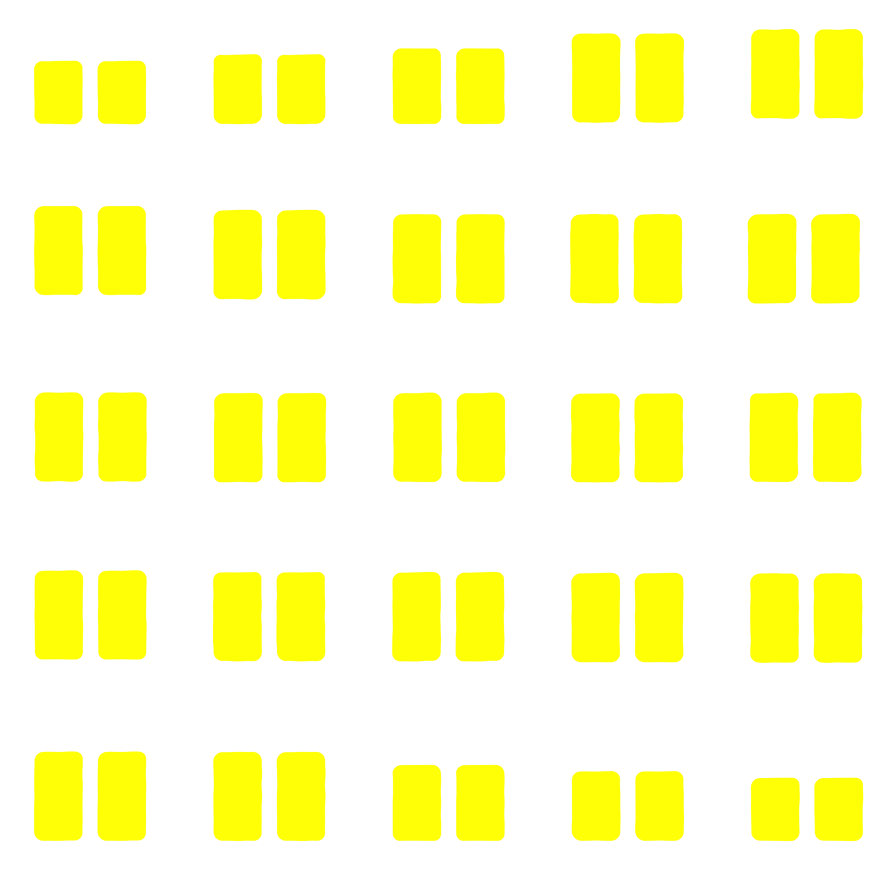
This pattern is drawn by a WebGL 2 fragment shader. Its source:

```glsl
#version 300 es
precision highp float;
// A five by five grid of paired upright yellow bars on white.
// Each cell sets the height and lift of its pair; rounded-box distances
// with slight edge noise give hand-cut outlines.

uniform vec2 u_resolution;
out vec4 fragColor;

const float GRID = 5.0;
const vec3 PAPER = vec3(1.0);
const vec3 YELLOW = vec3(1.0, 1.0, 0.02);

// All lengths are in cell units.
const float PAIR_CENTER = 0.5036;
const float BAR_OFFSET = 0.177;
const float BAR_HALF_WIDTH = 0.1345;
const float FULL_HEIGHT = 0.496;
const float SHORT_HEIGHT = 0.352;
const float HEIGHT_STEP = 0.035;
const float BASELINE = 0.308;

float hash(vec2 p) {
    vec3 q = fract(vec3(p.xyx) * 0.1031);
    q += dot(q, q.yzx + 33.33);
    return fract((q.x + q.y) * q.z);
}

float valueNoise(vec2 p) {
    vec2 i = floor(p), f = fract(p);
    f = f * f * (3.0 - 2.0 * f);
    float low = mix(hash(i), hash(i + vec2(1.0, 0.0)), f.x);
    float high = mix(hash(i + vec2(0.0, 1.0)), hash(i + 1.0), f.x);
    return mix(low, high, f.y);
}

float roundedBox(vec2 p, vec2 halfSize, float radius) {
    vec2 q = abs(p) - halfSize + radius;
    return length(max(q, 0.0)) + min(max(q.x, q.y), 0.0) - radius;
}

// The outer rows grow in opposite directions; inner rows stay full.
float barHeight(float col, float row) {
    float stage = row < 0.5 ? col : GRID - 1.0 - col;
    bool growing = (row < 0.5 || row > 3.5) && stage < 2.5;
    return growing ? SHORT_HEIGHT + HEIGHT_STEP * stage : FULL_HEIGHT;
}

// Drift of a pair from its regular place, rows counted from the top.
vec2 pairShift(float col, float row) {
    float right = max(col - 2.0, 0.0);
    float left = max(2.0 - col, 0.0);
    if (row < 0.5) return vec2(0.0, 0.0078 * right * right);
    if (row > 3.5) return vec2(0.0);
    vec2 jitter = vec2(hash(vec2(col, row)), hash(vec2(row + 17.0, col))) - 0.5;
    vec2 shift = vec2((0.0033 * row - 0.0124) * right, 0.0);
    if (row < 1.5) return shift + vec2(0.0, 0.0228 * left);
    float lean = row > 2.5 ? -0.004 * (col - 2.0) : 0.003;
    return shift + vec2(0.0, lean) + 0.007 * jitter;
}

// One bar with uneven corners, a tilted top and faintly rough edges.
float barDistance(vec2 p, float height, vec2 cell) {
    vec2 halfSize = vec2(BAR_HALF_WIDTH, 0.5 * height);
    vec2 corner = step(0.0, p);
    float radius = mix(0.038, 0.053, hash(cell * 3.0 + corner + 5.0));
    p.y -= 0.012 * p.x * corner.y;
    float rough = valueNoise(p * 16.0 + cell * 9.0 + 40.0) - 0.5;
    return roundedBox(p, halfSize, radius) + 0.004 * rough;
}

void main() {
    vec2 grid = gl_FragCoord.xy / u_resolution * GRID;
    vec2 cell = floor(grid);
    float row = GRID - 1.0 - cell.y;
    float height = barHeight(cell.x, row);

    vec2 center = vec2(PAIR_CENTER, BASELINE + 0.5 * height);
    vec2 p = fract(grid) - center - pairShift(cell.x, row);

    // Fold the two identical bars of a pair onto one.
    p.x -= (p.x < 0.0 ? -1.0 : 1.0) * BAR_OFFSET;
    float d = barDistance(p, height, cell);

    float pixel = GRID / min(u_resolution.x, u_resolution.y);
    float ink = 1.0 - smoothstep(-0.7 * pixel, 0.7 * pixel, d);
    fragColor = vec4(mix(PAPER, YELLOW, ink), 1.0);
}
```
